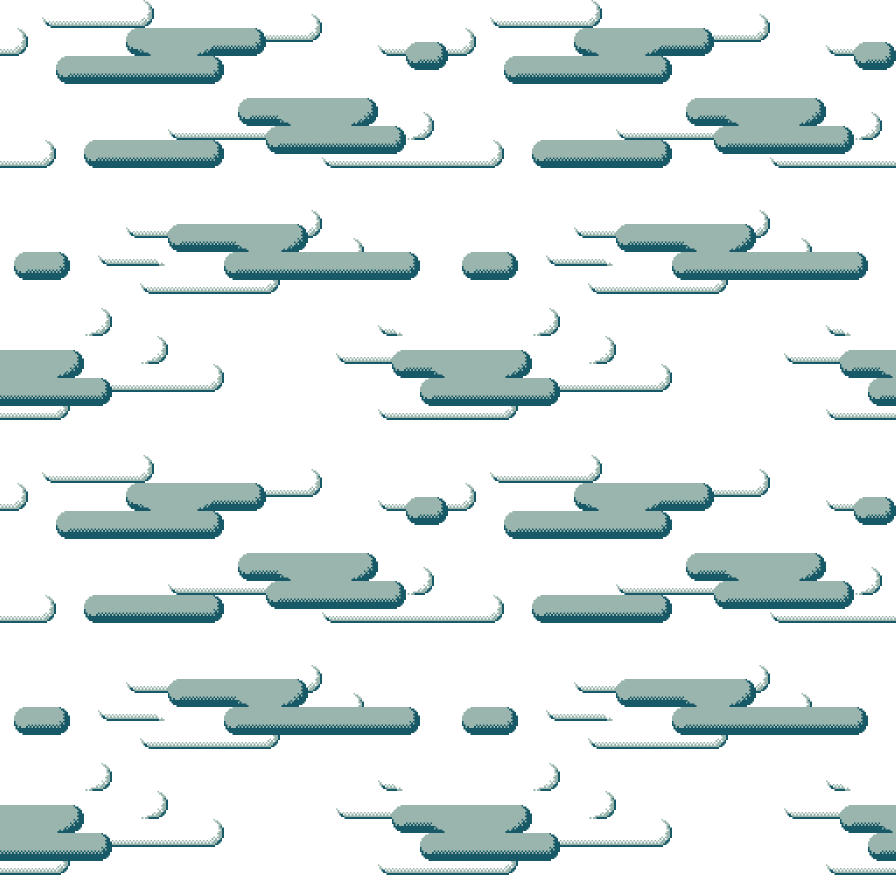
Reproduce this pattern procedurally as a Shadertoy shader.

```glsl
// Pixel-art mist bands: dithered teal pills and white shaded pills in a repeating tile.
#define ART_SIZE 512.0             // art pixels along the canvas height
#define TILE vec2(256.0, 260.0)    // repeat size in art pixels
#define CELL 8.0                   // layout grid step, also the pill radius
#define PAPER vec3(1.0)
#define SAGE vec3(0.60, 0.71, 0.68)
#define TEAL vec3(0.09, 0.35, 0.40)
#define LIGHT_AWAY vec2(0.6, 0.8)  // direction of the shaded side, y down
#define SOLID_SHADE 7.5            // shading depth on filled pills
#define HOLLOW_SHADE 6.0           // shading depth on white pills
#define RIM 1.0                    // dark line on white pills
#define JOINT_FADE 10.0            // length over which shading fades at a joint

// Pills as (left, right, top row) in grid cells; a stacked pair is listed in order
const int HOLLOW_COUNT = 12;
const vec3 HOLLOW[12] = vec3[12](
    vec3(3, 11, 0), vec3(12, 23, 1), vec3(27, 34, 2), vec3(12, 31, 8),
    vec3(23, 36, 10), vec3(7, 26, 17), vec3(10, 20, 19), vec3(9, 23, 15),
    vec3(27, 40, 22), vec3(24, 44, 24), vec3(32, 48, 26), vec3(27, 37, 28));
const int SOLID_COUNT = 11;
const vec3 SOLID[11] = vec3[11](
    vec3(9, 19, 2), vec3(4, 16, 4), vec3(29, 32, 3), vec3(17, 27, 7),
    vec3(19, 29, 9), vec3(6, 16, 10), vec3(12, 22, 16), vec3(16, 30, 18),
    vec3(1, 5, 18), vec3(28, 38, 25), vec3(30, 40, 27));

// 2x2 ordered dither threshold
float ditherThreshold(vec2 art) {
    vec2 b = mod(floor(art), 2.0);
    return fract(b.x * 0.5 + b.y * 0.75) + 0.125;
}

// Returns (depth inside the pill, strength of the shading)
vec2 pillShade(vec2 art, vec3 pill, vec3 below) {
    vec2 q = vec2(mod(art.x - pill.x * CELL, TILE.x),
                  mod(art.y, TILE.y) - pill.z * CELL);
    float len = (pill.y - pill.x) * CELL;
    vec2 v = q - vec2(clamp(q.x, CELL, len - CELL), CELL);
    float d = length(v);
    float strength = clamp(0.4 + 0.6 * dot(v / max(d, 0.001), LIGHT_AWAY), 0.0, 1.0);

    // Shading vanishes where the pill merges with the one below
    if (below.z == pill.z + 2.0) {
        float from = (max(pill.x, below.x) + 2.0 - pill.x) * CELL;
        float to = (min(pill.y, below.y) - 2.0 - pill.x) * CELL;
        float outside = max(from - q.x, q.x - to);
        strength *= clamp(outside / JOINT_FADE, 0.0, 1.0);
    }
    return vec2(CELL - d, strength);
}

float shadeTone(vec2 shade, float width) {
    return 1.0 - shade.x / max(width * shade.y, 0.001);
}

vec3 mistColor(vec2 art) {
    vec3 color = PAPER;
    float threshold = ditherThreshold(art);

    // White pills behind
    for (int i = 0; i < HOLLOW_COUNT; i++) {
        vec3 below = i + 1 < HOLLOW_COUNT ? HOLLOW[i + 1] : vec3(-9.0);
        vec2 shade = pillShade(art, HOLLOW[i], below);
        if (shade.x > 0.0) {
            color = shadeTone(shade, HOLLOW_SHADE) * 1.4 > threshold ? SAGE : PAPER;
            if (shade.x < RIM && shade.y > 0.45) color = TEAL;
        }
    }

    // Filled pills in front
    for (int i = 0; i < SOLID_COUNT; i++) {
        vec3 below = i + 1 < SOLID_COUNT ? SOLID[i + 1] : vec3(-9.0);
        vec2 shade = pillShade(art, SOLID[i], below);
        if (shade.x > 0.0)
            color = shadeTone(shade, SOLID_SHADE) * 1.7 > threshold ? TEAL : SAGE;
    }
    return color;
}

void mainImage(out vec4 fragColor, in vec2 fragCoord) {
    // Four samples smooth the art-pixel edges at other canvas sizes
    vec3 sum = vec3(0.0);
    for (int i = 0; i < 4; i++) {
        vec2 offset = vec2(i % 2, i / 2) * 0.5 - 0.25;
        vec2 art = (fragCoord + offset) / iResolution.y * ART_SIZE;
        art.y = ART_SIZE - art.y;
        sum += mistColor(floor(art) + 0.5);
    }
    fragColor = vec4(sum / 4.0, 1.0);
}
```
